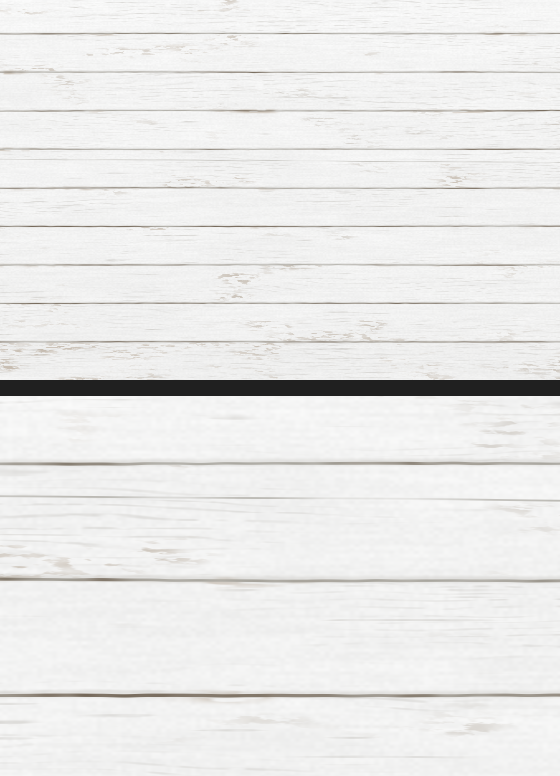
Top, the full canvas; bottom, a detail of the centre.
A Shadertoy shader for this texture:

```glsl
const float BOARD_PITCH = 0.1014;    // board height, as a share of canvas height
const float FIRST_SEAM = 0.1;        // height of the lowest seam
const float SEAM_HALF_WIDTH = 0.0012;
const float CRACK_BOARD = 5.0;       // board split by a long thin crack
const float GRAIN_RINGS = 12.0;      // grain lines per board
const float WEAR_AMOUNT = 0.6;

const vec3 PAINT_LIGHT = vec3(0.974, 0.975, 0.974);
const vec3 PAINT_SHADE = vec3(0.915, 0.915, 0.912);
const vec3 GRAIN_GREY = vec3(0.76, 0.75, 0.73);
const vec3 SEAM_GREY = vec3(0.66, 0.65, 0.62);
const vec3 SEAM_BROWN = vec3(0.45, 0.40, 0.34);
const vec3 BARE_WOOD = vec3(0.68, 0.61, 0.53);

float hash(vec2 p) {
    vec3 q = fract(vec3(p.xyx) * 0.1031);
    q += dot(q, q.yzx + 33.33);
    return fract((q.x + q.y) * q.z);
}

float noise(vec2 p) {
    vec2 i = floor(p), f = fract(p);
    f = f * f * (3.0 - 2.0 * f);
    return mix(mix(hash(i), hash(i + vec2(1, 0)), f.x),
               mix(hash(i + vec2(0, 1)), hash(i + vec2(1, 1)), f.x), f.y);
}

float fbm(vec2 p) {
    float sum = 0.0, amp = 0.5;
    for (int i = 0; i < 4; i++) {
        sum += amp * noise(p);
        p = p * 2.03 + 17.3;
        amp *= 0.5;
    }
    return sum / 0.9375;
}

// Coverage of a stroke whose centre lies at distance d
float stroke(float d, float halfWidth, float px) {
    return clamp((halfWidth - abs(d)) / px + 0.5, 0.0, 1.0);
}

// Wavy growth rings that fade in and out along the board
float ringGrain(vec2 p, float across, float id) {
    vec2 q = vec2(p.x * 1.7 + id * 13.7, across * 1.3 + id * 5.1);
    float rings = across * GRAIN_RINGS + 7.0 * fbm(q) + 0.5 * noise(vec2(p.x * 16.0, across * 9.0));
    float line = smoothstep(0.60, 0.95, abs(2.0 * fract(rings) - 1.0));
    float fade = smoothstep(0.42, 0.70, fbm(vec2(p.x * 2.6 + id * 7.9, across * 2.0 + id * 3.0)));
    return line * fade * smoothstep(0.15, 0.8, noise(vec2(p.x * 70.0, p.y * 330.0)));
}

// Sparse worn patches broken into fine streaks, heavier on the lowest boards
float flaking(vec2 p, float across, float id) {
    float lowBoard = 1.0 - smoothstep(0.0, 2.0, id);
    float edge = smoothstep(0.3, 0.5, abs(across - 0.5));
    float patches = fbm(vec2(p.x * 5.5 + id * 9.3, across * 2.5 + id * 4.7));
    patches = smoothstep(0.62, 0.86, patches + 0.04 * lowBoard + 0.03 * edge);
    float streaks = fbm(vec2(p.x * 48.0 + across * 6.0, p.y * 260.0));
    return patches * smoothstep(0.50, 0.68, streaks);
}

void mainImage(out vec4 fragColor, in vec2 fragCoord) {
    float px = 1.0 / iResolution.y;
    vec2 p = fragCoord * px;

    // Board and nearest seam
    float board = (p.y - FIRST_SEAM) / BOARD_PITCH + 1.0;
    float id = max(floor(board), 0.0);
    float across = board - id;
    float seam = max(round(board), 1.0);
    float seamY = FIRST_SEAM + (seam - 1.0) * BOARD_PITCH;
    seamY += 0.0022 * (noise(vec2(p.x * 2.5, seam * 7.0)) - 0.5);
    seamY += 0.0007 * (noise(vec2(p.x * 45.0, seam * 9.0)) - 0.5);
    float d = p.y - seamY;

    // Painted surface: broad tone, fine fibres and specks
    float tone = 0.45 * fbm(vec2(p.x * 3.0 + id * 4.0, p.y * 24.0)) + 0.12 * hash(vec2(id, 3.0));
    tone += 0.34 * (1.0 - p.y) - 0.06;
    vec3 color = mix(PAINT_LIGHT, PAINT_SHADE, clamp(tone, 0.0, 1.0));
    float fibre = noise(vec2(p.x * 16.0 + id * 8.0, p.y * 300.0));
    float speck = noise(p * vec2(230.0, 340.0));
    color += 0.022 * (fibre - 0.5) + 0.024 * (speck - 0.5);
    color = mix(color, GRAIN_GREY, 0.34 * ringGrain(p, across, id));

    // Thin broken scratches along the fibres
    float scratch = smoothstep(0.80, 0.96, noise(vec2(p.x * 10.0, p.y * 300.0 + id * 3.0)));
    scratch *= smoothstep(0.45, 0.7, fbm(vec2(p.x * 4.0 + id * 6.0, across * 3.0)));
    scratch *= 0.3 + 0.7 * noise(vec2(p.x * 90.0, p.y * 300.0));
    color = mix(color, GRAIN_GREY, 0.55 * scratch);

    // Bare wood in flakes and along worn seam edges
    float warmth = noise(vec2(p.x * 4.0, id * 5.0 + 2.0));
    vec3 wornColor = mix(GRAIN_GREY, BARE_WOOD, 0.2 + 0.8 * warmth);
    color = mix(color, wornColor, WEAR_AMOUNT * flaking(p, across, id));
    float seamWear = smoothstep(0.58, 0.85, fbm(vec2(p.x * 7.0, seam * 11.0)));
    float fringe = 1.0 - smoothstep(0.001, 0.008, abs(d + 0.001));
    fringe *= smoothstep(0.3, 0.65, noise(vec2(p.x * 45.0, p.y * 300.0)));
    color = mix(color, BARE_WOOD, WEAR_AMOUNT * seamWear * fringe);

    // Long crack, sloping slightly down to the right
    float crackY = FIRST_SEAM + (CRACK_BOARD - 0.255) * BOARD_PITCH - 0.006 * p.x;
    crackY += 0.0015 * (noise(vec2(p.x * 6.0, 4.0)) - 0.5);
    float crack = stroke(p.y - crackY, 0.0008, px);
    crack *= 0.2 + 0.6 * noise(vec2(p.x * 14.0, 21.0));
    color = mix(color, SEAM_GREY, crack);

    // Bevel shadow and dark seam
    float bevel = 1.0 - smoothstep(0.001, 0.005, abs(d - 0.001));
    color = mix(color, GRAIN_GREY, 0.32 * bevel);
    float vary = fbm(vec2(p.x * 9.0, seam * 3.7));
    float width = SEAM_HALF_WIDTH * (0.7 + 0.7 * vary);
    vec3 seamColor = mix(SEAM_GREY, SEAM_BROWN, smoothstep(0.3, 0.75, vary));
    float broken = 0.75 + 0.25 * noise(vec2(p.x * 60.0, seam * 5.0));
    color = mix(color, seamColor, broken * stroke(d, width, px));

    fragColor = vec4(clamp(color, 0.0, 1.0), 1.0);
}
```
